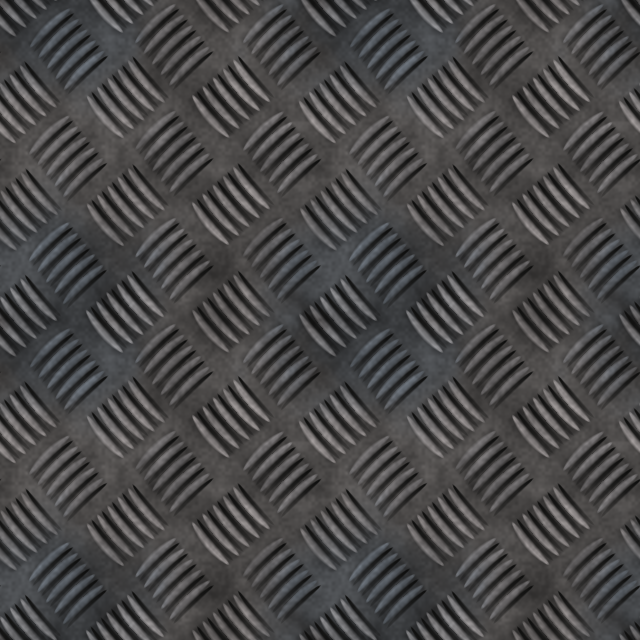
Write a Shadertoy shader that draws this texture.

```glsl
const float CELLS = 6.0;          // pad pairs across and down
const float WEAR_PERIOD = 3.0;    // cells before the wear repeats
const float RIDGES_EACH_SIDE = 2.0;
const float RIDGE_SPACING = 0.127;
const float RIDGE_HALF_LENGTH = 0.276;
const float RIDGE_BOW = 0.018;
const float FACE_HALF_WIDTH = 0.046;
const float GROOVE_HALF_WIDTH = 0.029;
const float GROOVE_OFFSET = -0.055;
const float PAD_JITTER = 0.018;
const float COLUMN_DROP = 0.042;  // every third column sits lower
const vec2 RISING_CENTRE = vec2(0.620, 0.587);
const vec2 FALLING_CENTRE = vec2(0.168, 0.062);
const float RISING_ANGLE = 0.765;
const float FALLING_ANGLE = 2.285;
const float RISING_SKEW = 0.09;
const float FALLING_SKEW = 0.0;
const vec3 PLATE_WARM = vec3(0.309, 0.299, 0.294);
const vec3 PLATE_COOL = vec3(0.240, 0.248, 0.258);
const vec3 RISING_WARM = vec3(0.430, 0.420, 0.424);
const vec3 RISING_COOL = vec3(0.375, 0.400, 0.430);
const vec3 FALLING_WARM = vec3(0.550, 0.530, 0.528);
const vec3 FALLING_COOL = vec3(0.490, 0.490, 0.500);
const vec3 GROOVE = vec3(0.060, 0.060, 0.057);
const float TAU = 6.2831853;

float hash(vec2 p) {
    vec3 q = fract(p.xyx * vec3(0.1031, 0.1030, 0.0973));
    q += dot(q, q.yzx + 33.33);
    return fract((q.x + q.y) * q.z);
}

// Value noise that wraps after a whole number of lattice steps
float noise(vec2 p, float period) {
    vec2 i = floor(p), f = fract(p);
    f = f * f * (3.0 - 2.0 * f);
    vec2 a = mod(i, period), b = mod(i + 1.0, period);
    return mix(mix(hash(a), hash(vec2(b.x, a.y)), f.x),
               mix(hash(vec2(a.x, b.y)), hash(b), f.x), f.y);
}

float fbm(vec2 p, float frequency) {
    float sum = 0.0, weight = 0.5;
    for (int i = 0; i < 4; i++) {
        sum += weight * noise(p * frequency, WEAR_PERIOD * frequency);
        frequency *= 2.0;
        weight *= 0.5;
    }
    return sum / 0.9375;
}

// Soft-edged band around zero
float band(float d, float halfWidth, float pixel) {
    float soft = max(halfWidth * 0.75, pixel);
    return 1.0 - smoothstep(halfWidth - soft, halfWidth + 0.5 * pixel, abs(d));
}

// One pad of bowed ridges with pointed ends in every cell
vec3 addPads(vec3 base, vec2 p, vec2 centre, float angle, float skew, vec3 face, float pixel) {
    vec2 cell = round(p - centre);
    vec2 id = mod(cell, WEAR_PERIOD);
    float drop = COLUMN_DROP * (1.0 - step(0.5, id.x));
    id += 17.0 * angle;
    vec2 jitter = vec2(hash(id + 3.1), hash(id + 7.7)) - 0.5;
    vec2 q = p - centre - cell - PAD_JITTER * jitter + vec2(0.0, drop);
    vec2 along = vec2(cos(angle), sin(angle));
    float v = dot(q, vec2(-along.y, along.x));
    float u = dot(q, along) - skew * v;

    float taper = max(1.0 - pow(u / RIDGE_HALF_LENGTH, 2.0), 0.0);
    float bent = v - RIDGE_BOW * (taper - 0.6);
    float ridge = clamp(round((bent - 0.5 * GROOVE_OFFSET) / RIDGE_SPACING),
                        -RIDGES_EACH_SIDE, RIDGES_EACH_SIDE);
    float d = bent - ridge * RIDGE_SPACING;
    float lens = pow(taper, 0.75);
    float ends = smoothstep(0.0, 0.3, taper);

    // Recessed ground between the ridges
    float reach = (RIDGES_EACH_SIDE + 0.4) * RIDGE_SPACING;
    float pad = ends * (1.0 - smoothstep(reach - 0.04, reach + 0.03, abs(v)));
    vec3 color = base * (1.0 - 0.18 * pad);

    // Shadowed groove, deeper towards the upper end
    float groove = band(d - GROOVE_OFFSET, GROOVE_HALF_WIDTH * lens, pixel);
    float depth = clamp(0.66 + 0.45 * u / RIDGE_HALF_LENGTH, 0.0, 1.0);
    color = mix(color, GROOVE, groove * ends * depth);

    // Worn face with its lit edge
    float top = band(d, FACE_HALF_WIDTH * lens, pixel);
    float light = 0.87 + 0.20 * hash(id) + 5.5 * d;
    light *= 0.82 + 0.36 * fbm(p, 6.0);
    return mix(color, face * light, top * ends * 0.92);
}

void mainImage(out vec4 fragColor, in vec2 fragCoord) {
    vec2 p = fragCoord / iResolution.xy * CELLS;
    float pixel = CELLS / min(iResolution.x, iResolution.y);

    // Broad drift between warm and cool steel
    float stain = fbm(p, 2.0);
    vec2 wave = cos(TAU * (p - vec2(0.5, 1.6)) / WEAR_PERIOD);
    float drift = (0.5 + 0.5 * wave.x) * (0.5 - 0.5 * wave.y);
    float cool = smoothstep(0.15, 0.75, drift + 0.9 * (stain - 0.4));

    // Stained and finely grained plate
    vec3 color = mix(PLATE_WARM, PLATE_COOL, cool);
    color *= 0.42 + 0.84 * stain + 0.34 * fbm(p, 7.0);

    float sheen = 0.80 + 0.40 * stain;
    color = addPads(color, p, RISING_CENTRE, RISING_ANGLE, RISING_SKEW,
                    mix(RISING_WARM, RISING_COOL, cool) * sheen, pixel);
    color = addPads(color, p, FALLING_CENTRE, FALLING_ANGLE, FALLING_SKEW,
                    mix(FALLING_WARM, FALLING_COOL, cool) * sheen, pixel);

    color *= 0.91 + 0.18 * noise(p * 32.0, WEAR_PERIOD * 32.0);
    fragColor = vec4(color, 1.0);
}
```
